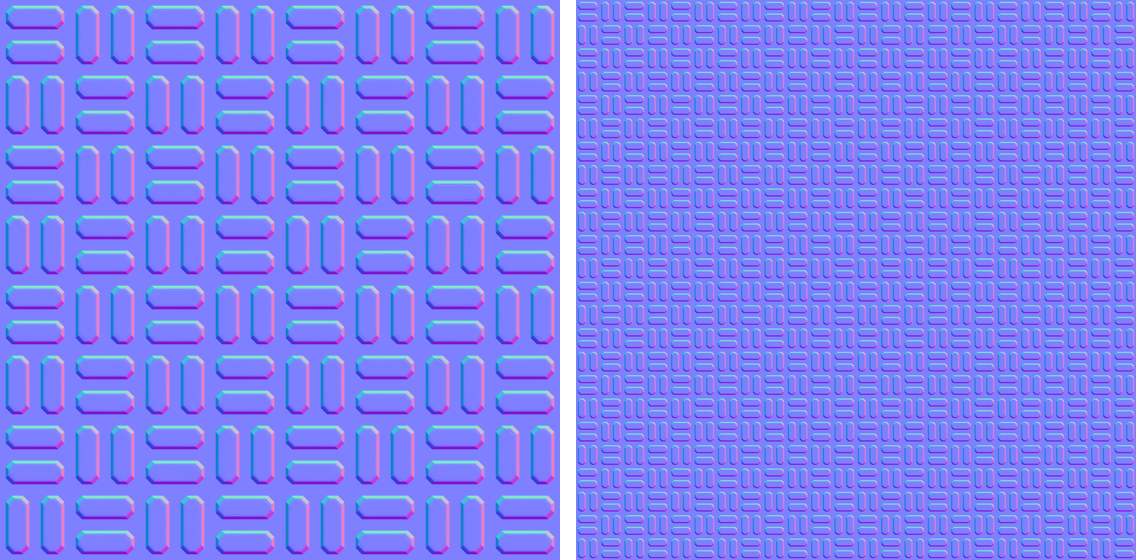
Left: one tile. Right: repeated 3 by 3.
A WebGL 1 fragment shader for this texture map:

```glsl
precision highp float;
uniform vec2 u_resolution;

const float CELLS = 8.0;

float hash(vec2 p) {
  vec3 q = fract(p.xyx * vec3(0.1031, 0.1030, 0.0973));
  q += dot(q, q.yzx + 33.33);
  return fract((q.x + q.y) * q.z);
}

// Value noise over cell coordinates, wrapping at the canvas edges.
float wrapNoise(vec2 p, float frequency) {
  float period = CELLS * frequency;
  p *= frequency;
  vec2 i = floor(p);
  vec2 f = p - i;
  f = f * f * (3.0 - 2.0 * f);
  vec2 a = mod(i, period);
  vec2 b = mod(i + 1.0, period);
  return mix(mix(hash(a), hash(vec2(b.x, a.y)), f.x),
             mix(hash(vec2(a.x, b.y)), hash(b), f.x), f.y);
}

// Depth inside the nearest bar: positive inside, negative outside.
float barDepth(vec2 p) {
  vec2 cell = floor(p);
  vec2 f = p - cell;
  float horizontal = mod(cell.x + cell.y, 2.0);
  f = horizontal > 0.5 ? f : f.yx;
  vec2 q = abs(vec2(f.x - 0.5, abs(f.y - 0.5) - 0.25));
  vec2 side = vec2(0.4167, 0.1667) - q;
  float chamfer = (side.x + side.y - 0.088) * 0.7071;
  return min(min(side.x, side.y), chamfer * 0.7);
}

float height(vec2 p) {
  float depth = max(barDepth(p), 0.0);

  // Bevel with a softly rounded shoulder.
  float fromShoulder = depth - 0.034;
  float bevel = 0.5 * (depth + 0.034 - sqrt(fromShoulder * fromShoulder + 0.00006));
  float base = 0.5 * (0.034 - sqrt(0.034 * 0.034 + 0.00006));
  float h = 1.75 * (bevel - base);

  // Broken hairline wear just inside the shoulder.
  float wander = 0.048 + 0.010 * wrapNoise(p, 11.0);
  float hairline = 1.0 - smoothstep(0.0, 0.007, abs(depth - wander));
  float worn = smoothstep(0.58, 0.8, wrapNoise(p + 3.7, 5.0));
  h -= 0.0022 * hairline * worn;

  // Faint unevenness on the raised face.
  float face = smoothstep(0.04, 0.07, depth);
  return h + face * (0.0006 * wrapNoise(p, 16.0) + 0.001 * wrapNoise(p, 5.0));
}

void main() {
  vec2 p = gl_FragCoord.xy / u_resolution * CELLS;
  float e = max(0.5 * CELLS / u_resolution.x, 0.004);

  // Surface normal from central differences.
  vec2 slope = vec2(height(p + vec2(e, 0.0)) - height(p - vec2(e, 0.0)),
                    height(p + vec2(0.0, e)) - height(p - vec2(0.0, e))) / (2.0 * e);
  vec3 normal = normalize(vec3(-slope, 1.0));
  gl_FragColor = vec4(normal * 0.5 + vec3(0.495, 0.5, 0.5), 1.0);
}
```
